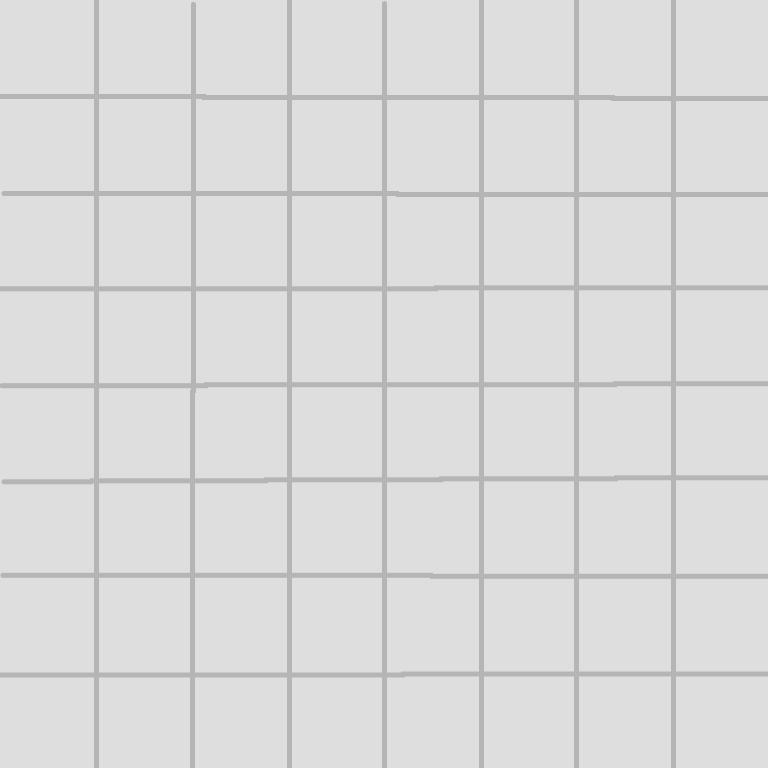
A WebGL 1 fragment shader for this pattern:

```glsl
precision highp float;
// Hand-ruled grey grid of 8 by 8 squares, its strokes drifting in tiny steps.

uniform vec2 u_resolution;

// Height of a drifting stroke, in whole steps away from its start.
float driftStep(float along, float slope) {
  return sign(slope) * floor(abs(slope) * along + 0.5);
}

// Distance to a stroke running along x, with a round cap at its start.
// stroke = (offset in steps, drift in steps per cell, inset of the start)
float strokeDistance(vec2 p, float lane, vec3 stroke) {
  float along = p.x - stroke.z;
  float across = p.y - lane - stroke.x / 96.0;
  // Neighbouring runs overlap a little where the stroke steps.
  float before = abs(across - driftStep(along - 0.02, stroke.y) / 96.0);
  float after = abs(across - driftStep(along + 0.02, stroke.y) / 96.0);
  return length(vec2(max(-along, 0.0), min(before, after)));
}

void main() {
  // One unit per cell, measured from the upper left corner.
  vec2 uv = gl_FragCoord.xy / u_resolution;
  vec2 p = vec2(uv.x, 1.0 - uv.y) * 8.0;

  // Wobble of each horizontal stroke, from the top down.
  vec3 rows[7];
  rows[0] = vec3(0.5, 0.235, 0.0);
  rows[1] = vec3(1.5, 0.122, 0.042);
  rows[2] = vec3(0.8, -0.110, 0.0);
  rows[3] = vec3(1.7, -0.235, 0.021);
  rows[4] = vec3(1.8, -0.549, 0.042);
  rows[5] = vec3(-0.7, 0.112, 0.031);
  rows[6] = vec3(3.0, -0.119, 0.0);

  // Vertical strokes stay straight, except for the second.
  float d = 8.0;
  for (int i = 0; i < 7; i++) {
    float lane = float(i + 1);
    float isSecond = float(i == 1);
    float isFourth = float(i == 3);
    float isEarlyEven = float(i == 0) + isFourth + float(i == 5);
    vec3 column = vec3(1.5 - isEarlyEven, -0.124 * isSecond,
                       0.046 * isSecond + 0.036 * isFourth);
    d = min(d, strokeDistance(p, lane, rows[i]));
    d = min(d, strokeDistance(p.yx, lane, column));
  }

  // Flat ink with an edge one output sample wide.
  float sampleSize = 8.0 / min(u_resolution.x, u_resolution.y);
  float ink = clamp(0.5 - (d - 0.026) / sampleSize, 0.0, 1.0);
  gl_FragColor = vec4(mix(vec3(0.872), vec3(0.708), ink), 1.0);
}
```
